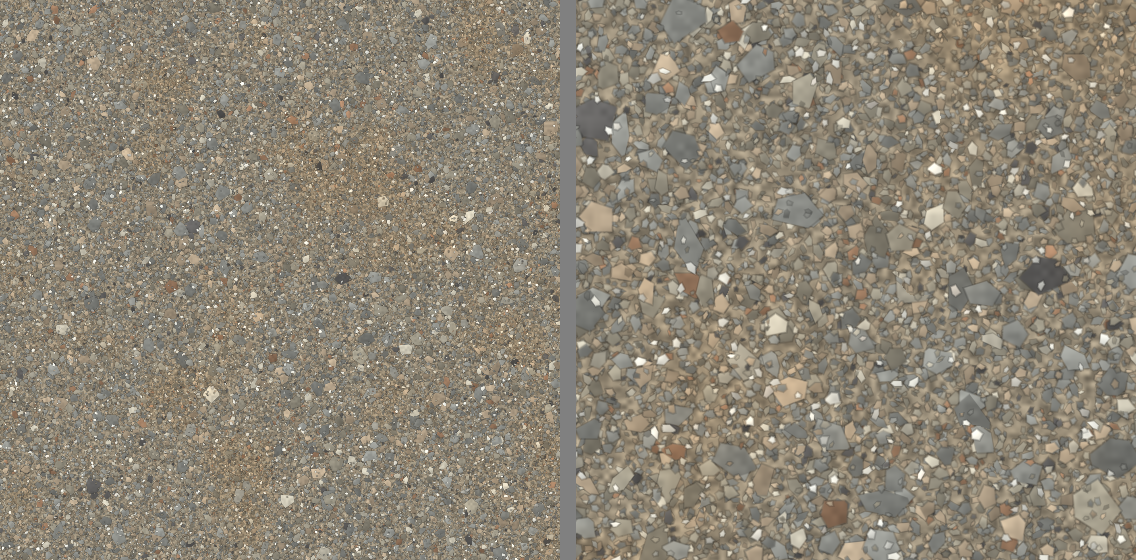
Left, the full canvas; right, a detail of the centre.
This texture is drawn by a three.js fragment shader. Its source:

```glsl
varying vec2 vUv;

const float TAU = 6.2831853;
const int STONE_LAYERS = 4;
const int STONE_SIDES = 5;
const float FINEST_CELLS = 200.0;
const float LAYER_RATIO = 0.58;
const float SPECK_CELLS = 100.0;
const float SPECK_COVER = 0.18;
const float EDGE = 0.0009;
const float GAP_WIDTH = 0.0015;
const float GAP_SHADE = 0.77;
const float PATCH_SCALE = 7.0;

const vec3 SAND = vec3(0.61, 0.565, 0.485);
const vec3 SLATE = vec3(0.53, 0.535, 0.515);
const vec3 OLIVE = vec3(0.575, 0.555, 0.495);
const vec3 TAN = vec3(0.67, 0.605, 0.515);
const vec3 PALE = vec3(0.75, 0.73, 0.665);
const vec3 RUST = vec3(0.61, 0.48, 0.38);
const vec3 COAL = vec3(0.36, 0.355, 0.35);
const vec3 QUARTZ = vec3(0.90, 0.90, 0.87);

vec3 hash3(vec2 p) {
  vec3 q = fract(p.xyx * vec3(0.1031, 0.1030, 0.0973));
  q += dot(q, q.yxz + 33.33);
  return fract((q.xxy + q.yzz) * q.zyx);
}

float noise(vec2 p) {
  vec2 i = floor(p);
  vec2 f = fract(p);
  f = f * f * (3.0 - 2.0 * f);
  float low = mix(hash3(i).x, hash3(i + vec2(1.0, 0.0)).x, f.x);
  float high = mix(hash3(i + vec2(0.0, 1.0)).x, hash3(i + 1.0).x, f.x);
  return mix(low, high, f.y);
}

float fbm(vec2 p) {
  return 0.55 * noise(p) + 0.3 * noise(p * 2.1 + 13.0) + 0.15 * noise(p * 4.3 + 29.0);
}

vec3 rockColor(float kind) {
  vec3 c = SLATE;
  c = mix(c, OLIVE, step(0.38, kind));
  c = mix(c, TAN, step(0.66, kind));
  c = mix(c, PALE, step(0.84, kind));
  c = mix(c, RUST, step(0.94, kind));
  return mix(c, COAL, step(0.97, kind));
}

// Irregular convex chip: rotated, flattened, with sides at uneven distances
float chipDistance(vec2 p, vec3 form, float radius) {
  float turn = form.x * TAU;
  p = mat2(cos(turn), -sin(turn), sin(turn), cos(turn)) * p;
  p.y *= mix(1.0, 1.8, form.y);
  float d = -radius;
  for (int i = 0; i < STONE_SIDES; i++) {
    vec2 jitter = hash3(form.yz * 97.0 + float(i) * 5.3).xy;
    float a = (float(i) + 0.6 * jitter.x) * TAU / float(STONE_SIDES);
    d = max(d, dot(p, vec2(cos(a), sin(a))) - radius * mix(0.7, 1.05, jitter.y));
  }
  // Trims the sharpest corners
  return max(d, length(p) - radius * 1.3);
}

// Lays one grid of chips over the ground, each with a dark rim below it
vec3 scatter(vec3 ground, float cells, float cover, vec2 radii, float quartz, float seed) {
  vec2 p = vUv * cells;
  for (int y = -1; y <= 1; y++) {
    for (int x = -1; x <= 1; x++) {
      vec2 cell = floor(p) + vec2(float(x), float(y));
      vec3 place = hash3(cell + seed);
      if (place.z > cover) continue;
      vec3 form = hash3(cell + seed + 317.0);
      vec3 tint = hash3(cell + seed + 641.0);
      vec2 q = p - cell - place.xy;
      float radius = mix(radii.x, radii.y, tint.z * tint.z);
      float d = chipDistance(q, form, radius) / cells;
      vec3 rock = mix(rockColor(tint.x), QUARTZ, quartz);
      rock *= mix(0.80, 1.18, tint.y);
      rock *= 1.0 + 0.07 * dot(q, vec2(-0.6, 0.8)) / radius;
      ground *= mix(GAP_SHADE, 1.0, smoothstep(0.0, GAP_WIDTH, d));
      ground = mix(ground, rock, 1.0 - smoothstep(-EDGE, EDGE, d));
    }
  }
  return ground;
}

void main() {
  // Sandy bed, showing more in some patches
  float sandy = smoothstep(0.48, 0.75, fbm(vUv * PATCH_SCALE + 3.0));
  vec3 color = SAND * mix(0.74, 1.2, noise(vUv * 290.0));

  // Chips from fine to coarse
  for (int i = 0; i < STONE_LAYERS; i++) {
    float level = float(i) / float(STONE_LAYERS - 1);
    float cells = FINEST_CELLS * pow(LAYER_RATIO, float(i));
    float cover = mix(0.85, 0.42, level) * (1.0 - 0.6 * sandy * level);
    color = scatter(color, cells, cover, vec2(0.25, 0.56), 0.0, 53.0 * float(i));
  }

  // Loose grit and bright quartz specks on top
  color = scatter(color, FINEST_CELLS, 0.12 + 0.2 * sandy, vec2(0.25, 0.5), 0.0, 811.0);
  color = scatter(color, SPECK_CELLS, SPECK_COVER, vec2(0.17, 0.38), 0.8, 977.0);

  // Faint surface grain and broad sandy tint
  color *= mix(0.92, 1.08, noise(vUv * 240.0 + 71.0));
  color *= mix(vec3(1.0), vec3(1.03, 0.99, 0.94), sandy);
  gl_FragColor = vec4(clamp(color, 0.0, 1.0), 1.0);
}
```
